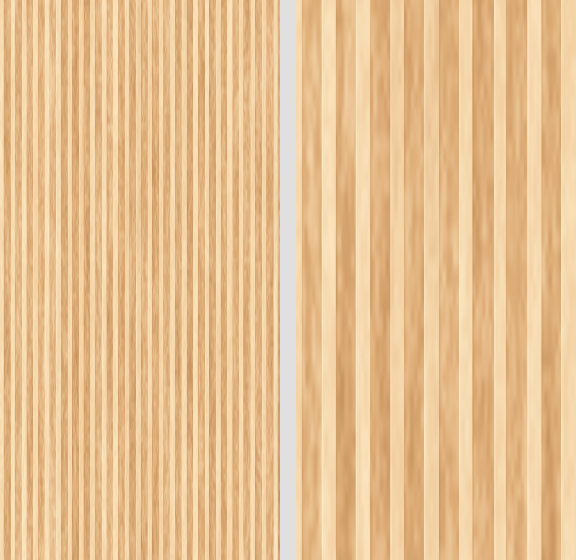
Left: the whole. Right: its middle third, enlarged.
Write a Shadertoy shader that draws this texture.

```glsl
// Vertical oak slats alternating with narrow pale strips, with fine long grain.
#define REPEATS 24.5       // slat and strip pairs across the width
#define STRIP_CENTER 0.12  // strip position within a repeat
#define STRIP_WIDTH 0.40   // strip share of a repeat
#define EDGE_WIDTH 0.055   // shadow and highlight lines beside the strip
#define GRAIN_FINE 150.0   // fine grain density across the width
#define GRAIN_AMOUNT 0.46
#define TONE_VARIATION 0.16

const vec3 DARK_OAK  = vec3(0.77, 0.56, 0.35);
const vec3 WARM_OAK  = vec3(0.87, 0.68, 0.47);
const vec3 CREAM_OAK = vec3(0.95, 0.82, 0.64);
const vec3 PALE_OAK  = vec3(0.99, 0.92, 0.78);

float hash(vec2 p) {
    vec3 q = fract(vec3(p.xyx) * 0.1031);
    q += dot(q, q.yzx + 33.33);
    return fract((q.x + q.y) * q.z);
}

float noise(vec2 p) {
    vec2 i = floor(p), f = fract(p);
    f = f * f * (3.0 - 2.0 * f);
    return mix(mix(hash(i), hash(i + vec2(1, 0)), f.x),
               mix(hash(i + vec2(0, 1)), hash(i + vec2(1, 1)), f.x), f.y);
}

// Tone 0..1 to wood colour
vec3 woodColor(float tone) {
    float t = clamp(tone, 0.0, 1.0) * 3.0;
    vec3 color = mix(DARK_OAK, WARM_OAK, min(t, 1.0));
    color = mix(color, CREAM_OAK, clamp(t - 1.0, 0.0, 1.0));
    return mix(color, PALE_OAK, clamp(t - 2.0, 0.0, 1.0));
}

// Signed grain around zero, shifted by the seed of each board
float grain(vec2 p, float seed) {
    vec2 q = p + vec2(seed * 3.7, seed * 11.3);
    q.x += 0.012 * (noise(q * vec2(9.0, 3.0)) - 0.5);
    float fibres = noise(q * vec2(GRAIN_FINE, 9.0)) - 0.5;
    float pores = noise(q * vec2(GRAIN_FINE * 1.6, 42.0)) - 0.5;
    float streaks = noise(q * vec2(55.0, 2.5)) - 0.5;
    return 0.45 * fibres + 0.5 * pores + 0.4 * streaks;
}

// Slanting growth rings, present on parts of some boards
float rings(vec2 p, float seed) {
    vec2 q = p + seed * vec2(5.1, 7.9);
    float bend = noise(q * vec2(26.0, 4.0));
    float wave = sin(q.x * 260.0 + bend * 22.0 + q.y * 9.0);
    return wave * smoothstep(0.45, 0.8, noise(vec2(seed * 9.7, p.y * 2.2)));
}

void mainImage(out vec4 fragColor, in vec2 fragCoord) {
    vec2 p = fragCoord / iResolution.x;
    float pixel = REPEATS / iResolution.x;

    // Repeat cell, centred on its strip
    float x = p.x * REPEATS - STRIP_CENTER + 0.5;
    float stripId = floor(x);
    float offset = fract(x) - 0.5;
    float slatId = floor(x - 0.5);
    float halfWidth = 0.5 * STRIP_WIDTH * (0.86 + 0.28 * hash(vec2(stripId, 4.0)));
    float outside = abs(offset) - halfWidth;
    float strip = 1.0 - smoothstep(-0.5 * pixel, 0.5 * pixel, outside);

    // Dark slat
    float slatSeed = hash(vec2(slatId, 17.0)) * 20.0;
    float slatTone = 0.36 + TONE_VARIATION * (hash(vec2(slatId, 8.0)) - 0.5);
    slatTone += GRAIN_AMOUNT * grain(p, slatSeed) + 0.06 * rings(p, slatSeed);
    slatTone += 0.12 * (noise(vec2(slatId * 7.3, p.y * 3.0)) - 0.5);

    // Pale strip with calmer grain
    float stripSeed = hash(vec2(stripId, 53.0)) * 20.0 + 31.0;
    float stripTone = 0.73 + 1.3 * TONE_VARIATION * (hash(vec2(stripId, 2.0)) - 0.5);
    stripTone += 0.6 * GRAIN_AMOUNT * grain(p, stripSeed);
    stripTone += 0.10 * (noise(vec2(stripId * 5.9, p.y * 2.5)) - 0.5);

    // Light edge on the left of the strip, soft shadow on its right
    float lineWidth = EDGE_WIDTH + 0.5 * pixel;
    float line = 1.0 - smoothstep(0.0, lineWidth, abs(outside));
    stripTone += 0.16 * line * step(offset, 0.0);
    slatTone -= 0.15 * line * step(0.0, offset);

    fragColor = vec4(woodColor(mix(slatTone, stripTone, strip)), 1.0);
}
```
